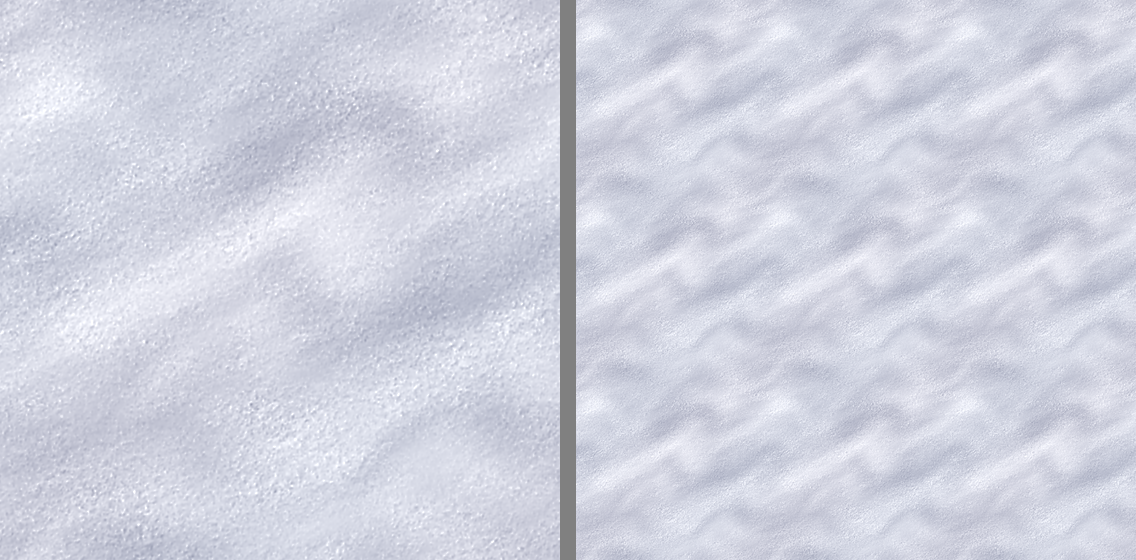
Left: one tile. Right: repeated 3 by 3.
Give the GLSL for this texture, as a three.js fragment shader.

```glsl
varying vec2 vUv;

const float TAU = 6.2831853;

vec3 hash3(vec2 p) {
  vec3 q = fract(p.xyx * vec3(0.1031, 0.1030, 0.0973));
  q += dot(q, q.yxz + 33.33);
  return fract((q.xxy + q.yzz) * q.zyx);
}

// One sine wave; whole wave counts keep it seamless
float wave(vec2 uv, float across, float up, float phase) {
  return sin(TAU * (across * uv.x + up * uv.y + phase));
}

// Scattered tilted facets on a leaning grid that wraps:
// x is their lit relief, y a soft field of patches
vec2 grains(vec2 uv, vec2 count, float lean, float facing, float spread, float seed) {
  vec2 p = uv * count - vec2(0.0, lean * uv.x);
  vec2 home = floor(p);
  vec2 sum = vec2(0.0);
  for (int j = -1; j <= 1; j++) {
    for (int i = -1; i <= 1; i++) {
      vec2 cell = home + vec2(float(i), float(j));
      float turn = floor((cell.x + 0.5) / count.x);
      vec2 id = vec2(cell.x - turn * count.x, mod(cell.y + turn * lean, count.y));
      vec3 rnd = hash3(id + seed);
      float angle = facing + spread * (hash3(id + seed + 7.0).x - 0.5);
      vec2 d = p - cell - rnd.xy;
      float bump = (2.0 * rnd.z - 0.9) * exp(-4.5 * dot(d, d));
      sum += bump * vec2(dot(d, vec2(cos(angle), sin(angle))), 1.0);
    }
  }
  return sum;
}

// Broad soft banks of snow rising gently to the right
float drifts(vec2 uv) {
  vec2 w = uv + 0.05 * vec2(wave(uv, 1.0, 2.0, 0.15), wave(uv, 2.0, -1.0, 0.4));
  w += 0.015 * vec2(wave(uv, 3.0, 2.0, 0.7), wave(uv, -4.0, 3.0, 0.2));
  float bank = 0.17 * wave(w, -1.0, 3.0, 0.1);
  bank += 0.12 * wave(w, -1.0, 2.0, 0.62) * (1.0 + 0.6 * wave(w, 2.0, 1.0, 0.3));
  bank += 0.17 * wave(w, -2.0, 5.0, 0.35) * (0.7 + 0.7 * wave(w, 2.0, -1.0, 0.8));
  bank += 0.18 * wave(w, 1.0, 1.0, 0.45);
  bank += 0.13 * wave(w, -1.0, 4.0, 0.55) * (0.6 + wave(w, 2.0, 2.0, 0.05));
  return bank;
}

void main() {
  float bank = drifts(vUv);

  // Crisp crust in some patches, smooth powder in others
  float clumps = grains(vUv, vec2(13.0, 24.0), 7.0, 0.0, 0.0, 71.0).y;
  float crust = 0.5 + 0.22 * wave(vUv, 1.0, -2.0, 0.2) + 0.22 * wave(vUv, 2.0, 3.0, 0.6);
  float strength = clamp(0.6 + 0.8 * crust + 0.6 * clumps, 0.35, 1.8);

  float fine = grains(vUv, vec2(170.0, 164.0), 16.0, 2.45, 2.4, 3.0).x;
  float coarse = grains(vUv, vec2(104.0, 112.0), 16.0, 2.3, 1.8, 17.0).x;
  float ridges = grains(vUv, vec2(44.0, 62.0), 16.0, 2.1, 1.6, 41.0).x;
  float ripples = grains(vUv, vec2(11.0, 25.0), 7.0, 1.9, 1.2, 59.0).x;

  float relief = 1.6 * fine + 1.15 * coarse + 0.6 * ridges;
  float glint = smoothstep(0.13, 0.28, fine + 0.4 * coarse);
  float tone = 0.5 + bank + 0.5 * ripples + 0.08 * clumps;
  tone += strength * (relief + 0.25 * glint);

  // Blue shade to pale light, with a faint warm or cool cast
  vec3 snow = mix(vec3(0.74, 0.752, 0.815), vec3(0.90, 0.908, 0.947), tone);
  snow += vec3(0.004, 0.0, -0.001) * wave(vUv, 1.0, -1.0, 0.3);
  gl_FragColor = vec4(clamp(snow, 0.0, 1.0), 1.0);
}
```
